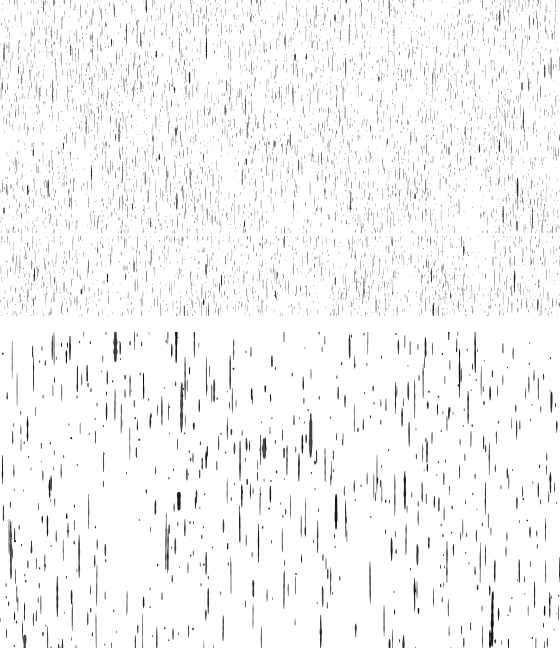
Top, the full canvas; bottom, a detail of the centre.
Give the GLSL for this texture, as a WebGL 1 fragment shader.

```glsl
precision highp float;

uniform vec2 u_resolution;

#define PAPER vec3(1.0)
#define INK vec3(0.05, 0.06, 0.08)
#define STREAK_DENSITY 0.43
#define DASH_DENSITY 0.35
#define BOLD_DENSITY 0.36
#define CLUMPING 1.5
#define RAGGEDNESS 0.8
#define SEAM_Y 0.257
#define SEAM_HALF_HEIGHT 0.006

vec4 hash4(vec2 p) {
    vec4 q = fract(p.xyxy * vec4(0.1031, 0.1030, 0.0973, 0.1099));
    q += dot(q, q.wzxy + 33.33);
    return fract((q.xxyz + q.yzzw) * q.zywx);
}

// Gradient noise, roughly -0.7 to 0.7
float cornerSlope(vec2 corner, vec2 offset) {
    return dot(hash4(corner + 57.0).xy * 2.0 - 1.0, offset);
}

float gradientNoise(vec2 p) {
    vec2 i = floor(p);
    vec2 f = p - i;
    vec2 u = f * f * f * (f * (f * 6.0 - 15.0) + 10.0);
    vec2 e = vec2(0.0, 1.0);
    float low = mix(cornerSlope(i, f), cornerSlope(i + e.yx, f - e.yx), u.x);
    float high = mix(cornerSlope(i + e.xy, f - e.xy), cornerSlope(i + e.yy, f - e.yy), u.x);
    return mix(low, high, u.y);
}

// Share of a pixel covered by a span, along one axis
float spanCoverage(float offset, float halfSpan, float pixel) {
    float top = min(halfSpan, offset + 0.5 * pixel);
    float bottom = max(-halfSpan, offset - 0.5 * pixel);
    return clamp((top - bottom) / pixel, 0.0, 1.0);
}

// One streak per cell, in columns shifted at random along their length.
// lengths and widths hold the smallest and largest size.
float streakLayer(vec2 p, vec2 cell, vec2 lengths, vec2 widths,
                  float density, float seed, float pixel) {
    float clear = 1.0;
    float column = floor(p.x / cell.x);
    for (int k = -1; k <= 1; k++) {
        float col = column + float(k);
        float shift = hash4(vec2(col, seed)).x * cell.y;
        float row = floor((p.y + shift) / cell.y);
        vec2 id = vec2(col, row);
        vec4 place = hash4(id + seed * 17.0);
        vec4 shape = hash4(id + seed * 17.0 + 131.0);

        float halfLength = 0.5 * mix(lengths.x, lengths.y, shape.x * shape.x);
        float halfWidth = 0.5 * mix(widths.x, widths.y, shape.y * shape.y);
        float reach = halfLength + 0.002;
        vec2 center = vec2((col + place.x) * cell.x,
                           row * cell.y - shift + mix(reach, cell.y - reach, place.y));

        // Uneven density over the sheet, drawn out vertically
        float clump = gradientNoise(center * vec2(9.0, 4.5) + 20.0)
                    + 0.6 * gradientNoise(center * vec2(38.0, 11.0) + 70.0);
        float present = step(place.z, density * (1.0 + CLUMPING * clump));

        // Tapered ends, ragged sides and a very slight lean
        vec2 d = p - center;
        float along = clamp(abs(d.y) / halfLength, 0.0, 1.0);
        float rough = gradientNoise(vec2(p.y * 150.0, place.w * 90.0));
        halfWidth *= (1.0 - 0.6 * along * along * along) * (1.0 + RAGGEDNESS * rough);
        d.x += d.y * (shape.z - 0.5) * 0.02;

        float cover = spanCoverage(d.x, halfWidth, pixel)
                    * spanCoverage(d.y, halfLength, pixel);
        clear *= 1.0 - present * cover * mix(0.75, 1.0, shape.w);
    }
    return clear;
}

void main() {
    float pixel = 1.0 / u_resolution.y;
    vec2 p = gl_FragCoord.xy * pixel;

    // Fine long streaks, short dashes, then a few bold strokes
    float clear = 1.0;
    for (int i = 0; i < 2; i++) {
        float n = float(i);
        clear *= streakLayer(p, vec2(0.0121 + 0.0016 * n, 0.064 - 0.012 * n),
                             vec2(0.012, 0.046), vec2(0.0008, 0.0018),
                             STREAK_DENSITY, 3.0 + n, pixel);
    }
    clear *= streakLayer(p, vec2(0.0098, 0.0165), vec2(0.002, 0.012),
                         vec2(0.0008, 0.0016), DASH_DENSITY, 7.0, pixel);
    clear *= streakLayer(p, vec2(0.047, 0.104), vec2(0.018, 0.07),
                         vec2(0.0020, 0.0045), BOLD_DENSITY, 11.0, pixel);

    // Faint blank seam across the sheet
    float seamDistance = abs(p.y - SEAM_Y);
    float ink = (1.0 - clear) * smoothstep(SEAM_HALF_HEIGHT - pixel, SEAM_HALF_HEIGHT, seamDistance);

    gl_FragColor = vec4(mix(PAPER, INK, ink), 1.0);
}
```
